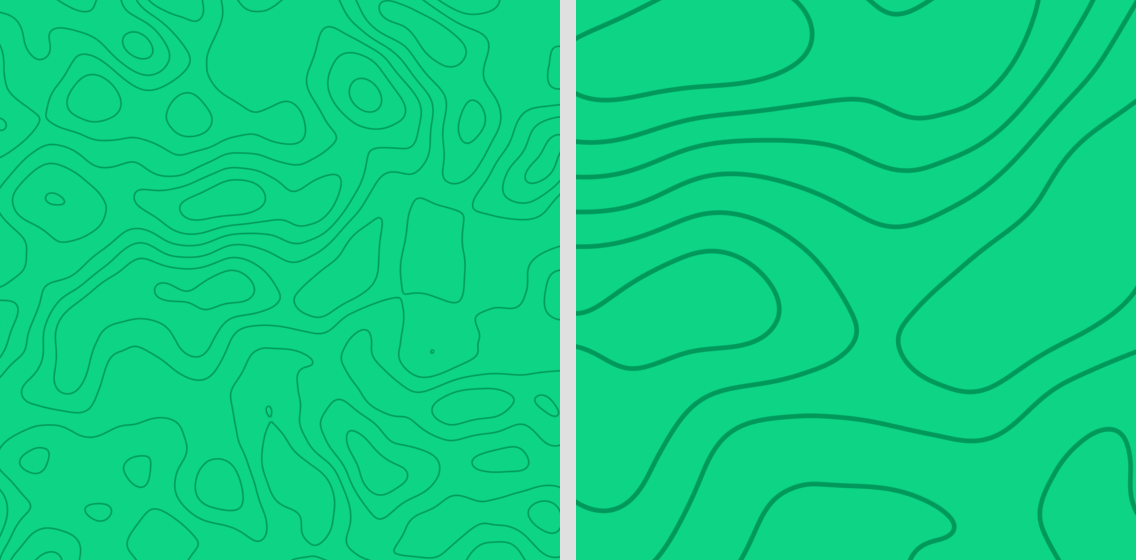
Left: the whole. Right: its middle third, enlarged.
A Shadertoy shader for this pattern:

```glsl
// Topographic contour map: thin dark green isolines on a flat green ground.
// A smooth height field is summed from gradient noise; each line is drawn
// where the height crosses a level, at a constant width set by the slope.

const vec3 GROUND = vec3(0.05, 0.835, 0.522);
const vec3 INK = vec3(0.0, 0.6, 0.355);
const float LEVEL_STEP = 0.165;   // height between neighbouring contours
const float HALF_WIDTH = 0.0014;  // half line width in canvas units

// Random vector in [-1, 1]^2; its varied length gives steep and flat areas.
vec2 hash22(vec2 cell) {
    vec3 p = fract(vec3(cell.xyx) * vec3(0.1031, 0.1030, 0.0973));
    p += dot(p, p.yzx + 33.33);
    return 2.0 * fract((p.xx + p.yz) * p.zy) - 1.0;
}

// Slope contribution of one lattice corner.
float corner(vec2 cell, vec2 local, vec2 offset) {
    return dot(hash22(cell + offset), local - offset);
}

// Gradient noise with a quintic fade.
float gradientNoise(vec2 p) {
    vec2 cell = floor(p);
    vec2 f = p - cell;
    vec2 fade = f * f * f * (f * (f * 6.0 - 15.0) + 10.0);
    float low = mix(corner(cell, f, vec2(0, 0)), corner(cell, f, vec2(1, 0)), fade.x);
    float high = mix(corner(cell, f, vec2(0, 1)), corner(cell, f, vec2(1, 1)), fade.x);
    return mix(low, high, fade.y);
}

// Terrain: broad rise, main hills and a slight wobble.
float terrain(vec2 p) {
    return 0.6 * gradientNoise(p * 2.6 + 41.3)
         + gradientNoise(p * 6.0 + 17.7)
         + 0.13 * gradientNoise(p * 12.5 + 73.1);
}

// Terrain slope by central differences.
vec2 terrainSlope(vec2 p, float stepSize) {
    vec2 e = vec2(stepSize, 0.0);
    return vec2(terrain(p + e.xy) - terrain(p - e.xy),
                terrain(p + e.yx) - terrain(p - e.yx)) / (2.0 * stepSize);
}

// Approximate distance to the nearest contour.
float contourDistance(vec2 p, float levelStep) {
    float toLevel = abs(fract(terrain(p) / levelStep) - 0.5) * levelStep;
    return toLevel / max(length(terrainSlope(p, 0.001)), 0.05);
}

void mainImage(out vec4 fragColor, in vec2 fragCoord) {
    vec2 uv = fragCoord / iResolution.y;
    float soft = 0.9 / iResolution.y;
    float d = contourDistance(uv, LEVEL_STEP);
    float line = 1.0 - smoothstep(HALF_WIDTH - soft, HALF_WIDTH + soft, d);
    fragColor = vec4(mix(GROUND, INK, line), 1.0);
}
```
